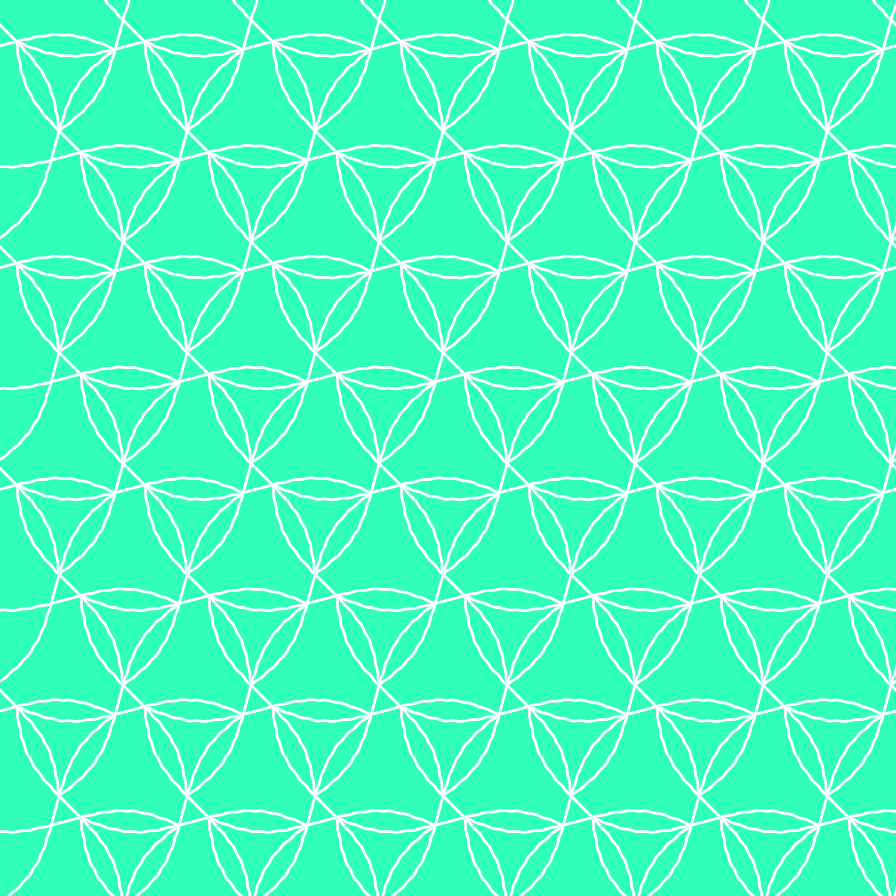
A WebGL 2 fragment shader for this pattern:

```glsl
#version 300 es
precision highp float;

uniform vec2 u_resolution;
out vec4 outColor;

const vec3 GROUND = vec3(0.19, 1.0, 0.73);
const vec3 LINE = vec3(1.0);
const float REPEATS = 7.0;                       // knots across the canvas
const float ROW_HEIGHT = 0.8660254;              // triangular lattice, in pitches
const vec2 FIRST_KNOT = vec2(0.497, 5.8453);     // a knot near the upper left
const float HALF_WIDTH = 0.0109;
const float TILT = -0.0785;                      // turn of the petal chords
const vec2 LINK_MID = vec2(0.0226, -0.0645);     // link centre, from the knot centre
const vec2 HALF_LINK = vec2(0.1117, 0.0392);     // link centre to petal tip
const float PETAL_LENGTH = 0.7735;
const float PETAL_BULGE = 0.081;
const float RIPPLE = 0.003;                      // hand-drawn wobble of the petals
const float RIPPLE_WAVES = 6.0;
const float PI = 3.14159265;

float segmentDistance(vec2 p, vec2 tip) {
    float t = clamp(dot(p, tip) / dot(tip, tip), 0.0, 1.0);
    return length(p - tip * t);
}

// Rippled sine arch from the origin along +x
float petalDistance(vec2 p) {
    float x = clamp(p.x, 0.0, PETAL_LENGTH);
    float archPhase = PI * x / PETAL_LENGTH;
    float ripplePhase = 2.0 * RIPPLE_WAVES * archPhase;
    float height = PETAL_BULGE * sin(archPhase) + RIPPLE * sin(ripplePhase);
    float slope = (PETAL_BULGE * cos(archPhase)
        + 2.0 * RIPPLE_WAVES * RIPPLE * cos(ripplePhase)) * PI / PETAL_LENGTH;
    return length(vec2(p.x - x, (p.y - height) / sqrt(1.0 + slope * slope)));
}

// Petal, link, petal: a stroke with half-turn symmetry about its link
float strokeDistance(vec2 p) {
    float link = segmentDistance(p, HALF_LINK);
    float opposite = segmentDistance(-p, HALF_LINK);
    float petals = min(petalDistance(p - HALF_LINK), petalDistance(-p - HALF_LINK));
    return min(min(link, opposite), petals);
}

vec2 knotCentre(vec2 cell) {
    return FIRST_KNOT + vec2(cell.x + 0.5 * cell.y, ROW_HEIGHT * cell.y);
}

float patternDistance(vec2 p) {
    vec2 q = p - FIRST_KNOT;
    float row = q.y / ROW_HEIGHT;
    vec2 baseCell = floor(vec2(q.x - 0.5 * row, row));
    float nearest = 1.0;

    for (int j = -1; j <= 2; j++) {
        for (int i = -1; i <= 2; i++) {
            vec2 centre = knotCentre(baseCell + vec2(i, j));
            // Three strokes cross around each knot
            for (int k = 0; k < 3; k++) {
                float angle = TILT + float(k) * 2.0 * PI / 3.0;
                float c = cos(angle);
                float s = sin(angle);
                mat2 toStroke = mat2(c, -s, s, c);
                vec2 mid = centre + LINK_MID * toStroke;
                // Strokes start only inside the left and top edges
                if (mid.x < 0.0 || mid.y > REPEATS) continue;
                nearest = min(nearest, strokeDistance(toStroke * (p - mid)));
            }
        }
    }
    return nearest;
}

void main() {
    vec2 p = gl_FragCoord.xy / u_resolution * REPEATS;
    float pixel = REPEATS / min(u_resolution.x, u_resolution.y);
    float edge = patternDistance(p) - HALF_WIDTH;
    float ink = 1.0 - smoothstep(-0.6 * pixel, 0.6 * pixel, edge);
    outColor = vec4(mix(GROUND, LINE, ink), 1.0);
}
```
